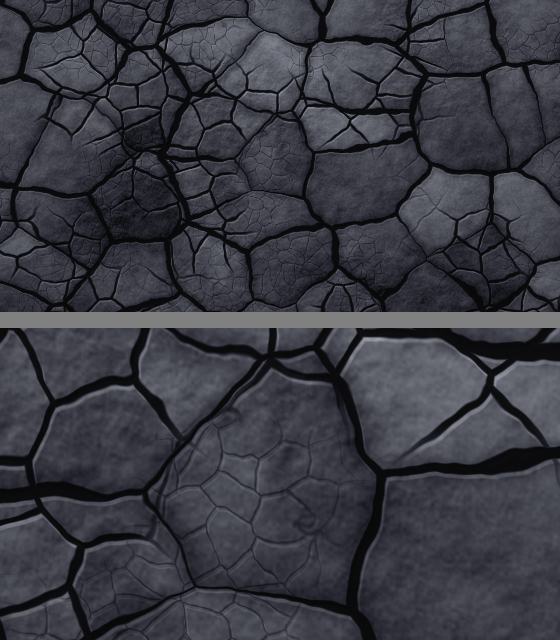
Top, the full canvas; bottom, a detail of the centre.
A Shadertoy shader for this texture:

```glsl
// Dark, dried earth split into plates by branching cracks.
// Three warped Voronoi layers give gaps, side cracks and hairlines;
// a height field compared along the light direction gives lips, ledges and grit.

float hash(vec2 p) {
    vec3 q = fract(p.xyx * 0.1031);
    q += dot(q, q.yzx + 33.33);
    return fract((q.x + q.y) * q.z);
}

vec2 hash2(vec2 p) {
    return vec2(hash(p), hash(p + 71.7));
}

float noise(vec2 p) {
    vec2 i = floor(p), f = fract(p);
    f = f * f * (3.0 - 2.0 * f);
    return mix(mix(hash(i), hash(i + vec2(1, 0)), f.x),
               mix(hash(i + vec2(0, 1)), hash(i + vec2(1, 1)), f.x), f.y);
}

float fbm(vec2 p) {
    float sum = 0.0, weight = 0.5;
    for (int i = 0; i < 5; i++) {
        sum += weight * noise(p);
        p = mat2(1.6, 1.2, -1.2, 1.6) * p + 13.7;
        weight *= 0.5;
    }
    return sum / 0.97;
}

// Voronoi cell: x = distance to border, yz = offset to its site, w = random id
vec4 plates(vec2 p) {
    vec2 cell = floor(p), f = fract(p), site = vec2(0), home = vec2(0);
    float nearest = 9.0, border = 9.0;
    for (int y = -1; y <= 1; y++)
    for (int x = -1; x <= 1; x++) {
        vec2 g = vec2(x, y);
        vec2 r = g + hash2(cell + g) - f;
        if (dot(r, r) < nearest) {
            nearest = dot(r, r);
            site = r;
            home = g;
        }
    }
    for (int y = -2; y <= 2; y++)
    for (int x = -2; x <= 2; x++) {
        vec2 g = home + vec2(x, y);
        vec2 r = g + hash2(cell + g) - f;
        vec2 across = r - site;
        if (dot(across, across) > 1e-5)
            border = min(border, dot(0.5 * (site + r), normalize(across)));
    }
    return vec4(border, site, hash(cell + home + 5.3));
}

float crack(float dist, float halfWidth) {
    float soft = 0.001 + 0.5 / iResolution.y;
    return 1.0 - smoothstep(halfWidth - soft, halfWidth + soft, dist);
}

// x = height, y = crack darkness, z = distance to a wide crack, w = face tone
vec4 ground(vec2 p, vec2 light) {
    vec2 q = p + 0.11 * (vec2(fbm(p * 4.5), fbm(p * 4.5 + 17.0)) - 0.5);
    vec4 big = plates(q * vec2(3.9, 4.5) + 3.0);
    vec4 mid = plates(q * 9.0 + 20.0);
    vec4 hair = plates((q + 0.03 * fbm(p * 14.0)) * 23.0 + 40.0);

    // Cracks open and close along their length
    float bigDist = big.x / 4.2;
    float open = smoothstep(0.2, 0.8, noise(p * 5.0 + 2.0));
    float split = smoothstep(0.3, 0.65, noise(p * 4.5 + 9.0));
    float hairline = smoothstep(0.4, 0.75, noise(p * 6.0 + 31.0));
    float gap = crack(bigDist, 0.0015 + 0.0075 * open);
    gap = max(gap, split * crack(mid.x / 9.0, 0.0008 + 0.0035 * split));
    gap = max(gap, 0.5 * hairline * crack(hair.x / 23.0, 0.0008));

    // Crumbled zones carry stepped flakes and coarse grit
    float rough = smoothstep(0.42, 0.72, fbm(p * 3.2 + 6.0));
    float layer = fbm(p * 8.0 + 4.0) * 6.0;
    float flakes = floor(layer) + smoothstep(0.35, 0.65, fract(layer));
    float grit = fbm(p * 32.0);
    float height = 0.12 * big.w + 0.08 * split * mid.w - 0.25 * gap
                 + mix(0.28, 0.65, rough) * grit + 0.08 * rough * flakes;

    // Each plate has its own tone and tilt
    float face = 0.24 + 0.14 * (big.w - 0.5) + 0.09 * split * (mid.w - 0.5)
               - 0.08 * dot(big.yz, light) + 0.36 * (fbm(p * 2.4) - 0.5)
               + 0.10 * (grit - 0.5);
    face *= mix(1.0, 0.75, rough);
    return vec4(height, gap, bigDist, face);
}

void mainImage(out vec4 fragColor, in vec2 fragCoord) {
    vec2 uv = fragCoord / iResolution.xy;
    vec2 p = fragCoord / iResolution.y;
    vec2 light = normalize(vec2(-0.5, 1.0));

    vec4 here = ground(p, light);
    float relief = here.x - ground(p + 0.005 * light, light).x;

    // Slopes, shade beside wide cracks, and a pool of light above centre
    float tone = here.w + clamp(0.55 * relief, -0.15, 0.17);
    tone *= mix(0.65, 1.0, smoothstep(0.0, 0.03, here.z));
    tone *= 1.25 - 0.5 * length((uv - vec2(0.5, 0.68)) * vec2(1.1, 1.0));
    tone += 0.05 * (noise(p * 230.0) - 0.5);
    tone = mix(max(tone, 0.03), 0.03, 0.93 * here.y);

    // Cool slate tint, almost neutral in the deepest gaps
    vec3 slate = tone * vec3(0.98, 1.0, 1.02);
    slate.b += 0.032 * smoothstep(0.0, 0.15, tone);
    fragColor = vec4(slate, 1.0);
}
```
